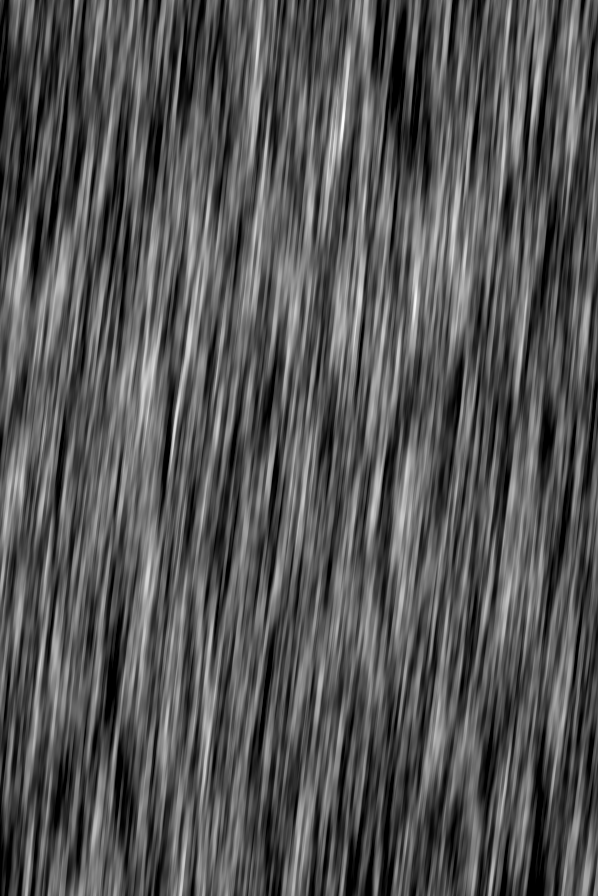
A Shadertoy shader for this texture:

```glsl
// Dense grey fibres, like brushed metal or driving rain, leaning slightly right.
// Each fibre is a column of flattened 1D gradient noise with its own phase;
// layers of different widths and lengths are summed into a near-normal tone.

#define LEAN 0.105        // sideways drift per unit of height
#define BEND 0.003        // gentle wander of the fibre direction
#define MEAN_TONE 0.325
#define CONTRAST 0.172
#define EDGE_FALLOFF 0.22 // darkening towards the corners
#define GLINT 0.25        // strength of the rare bright streaks
#define FLATNESS 0.06     // lower gives even tone along a fibre, abrupt ends
#define CRISP 0.25        // half width of the edge between thin fibres
#define SOFT 0.5          // the same for broad bands

float hash(vec2 p) {
    vec3 q = fract(vec3(p.xyx) * vec3(0.1031, 0.1030, 0.0973));
    q += dot(q, q.yzx + 33.33);
    return fract((q.x + q.y) * q.z);
}

// Random slope, either up or down
float slopeAt(vec2 cell) {
    return hash(cell) < 0.5 ? -1.0 : 1.0;
}

// 1D gradient noise along one fibre, shifted by a random phase and flattened
float fibre(float column, float y, float seed) {
    y += 37.0 * hash(vec2(column, seed + 7.3));
    float i = floor(y);
    float f = y - i;
    float s = f * f * f * (f * (f * 6.0 - 15.0) + 10.0);
    vec2 cell = vec2(column + seed * 17.0, i);
    float n = mix(slopeAt(cell) * f, slopeAt(cell + vec2(0.0, 1.0)) * (f - 1.0), s);
    return n * inversesqrt(n * n + FLATNESS);
}

// Neighbouring fibres joined at an edge, scaled to about unit deviation
float streaks(vec2 p, vec2 density, float edge, float seed) {
    const float unitDeviation = 1.9;
    p = p * density + vec2(211.0 + seed * 5.37, 50.0);
    float column = floor(p.x);
    float blend = smoothstep(0.5 - edge, 0.5 + edge, p.x - column);
    return unitDeviation * mix(fibre(column, p.y, seed),
                               fibre(column + 1.0, p.y, seed), blend);
}

void mainImage(out vec4 fragColor, in vec2 fragCoord) {
    vec2 uv = fragCoord / iResolution.xy;
    vec2 p = fragCoord / iResolution.y;

    // Shear and bend so that fibres run along y
    p.x += BEND * sin(5.0 * p.y + 4.0 * p.x) - LEAN * p.y;

    // Broad bands to hair-thin fibres
    float patches = streaks(p, vec2(16.0, 2.0), SOFT, 1.0);
    float grain = 0.20 * patches
                + 0.33 * streaks(p, vec2(60.0, 2.8), SOFT, 2.0)
                + 0.55 * streaks(p, vec2(140.0, 3.8), CRISP, 3.0)
                + 0.50 * streaks(p, vec2(205.0, 5.0), CRISP, 4.0)
                + 0.50 * streaks(p, vec2(310.0, 7.5), CRISP, 5.0)
                + 0.18 * streaks(p, vec2(260.0, 28.0), CRISP, 6.0);

    // Rare highlights inside the brighter patches
    float glint = smoothstep(1.35, 1.7, streaks(p, vec2(125.0, 3.5), SOFT, 7.0))
                * smoothstep(0.7, 1.6, patches);

    // Slightly lighter middle, darker corners
    vec2 fromCentre = uv - 0.5;
    float falloff = EDGE_FALLOFF * (0.167 - dot(fromCentre, fromCentre));

    float tone = MEAN_TONE + falloff + CONTRAST * grain + GLINT * glint;
    fragColor = vec4(vec3(clamp(tone, 0.0, 1.0)), 1.0);
}
```
